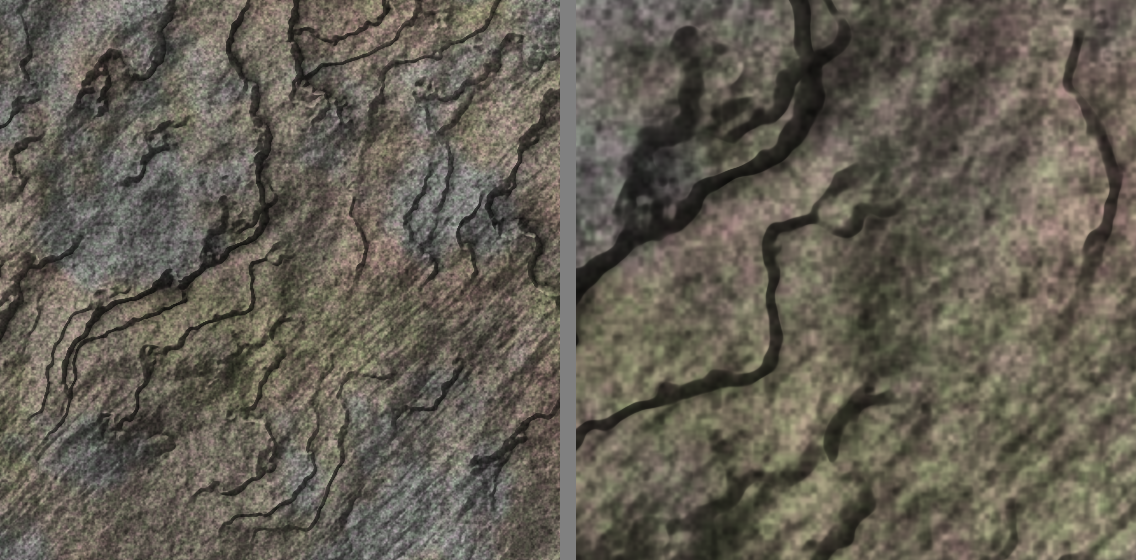
Left, the full canvas; right, a detail of the centre.
Reproduce this texture procedurally as a WebGL 2 fragment shader.

```glsl
#version 300 es
precision highp float;
// A weathered rock face: warped sawtooth ledges, rough lumps and slanted strata
// form a height field, lit from the upper left by finite differences.
// Mineral tints and fine pitted grain are laid over the shaded relief.
uniform vec2 u_resolution;
out vec4 fragColor;

float hash(vec2 cell) {
  uvec2 q = uvec2(ivec2(cell)) * uvec2(1597u, 3812u) + uvec2(7919u, 104u);
  uint n = (q.x ^ (q.y * 40503u)) * 277803u;
  n = (n ^ (n >> 15)) * 73244475u;
  n = (n ^ (n >> 13)) * 40503u;
  return float((n ^ (n >> 16)) & 65535u) / 65535.0;
}

float noise(vec2 p) {
  vec2 i = floor(p), f = fract(p);
  f = f * f * f * (f * (f * 6.0 - 15.0) + 10.0);
  return mix(mix(hash(i), hash(i + vec2(1, 0)), f.x),
             mix(hash(i + vec2(0, 1)), hash(i + vec2(1, 1)), f.x), f.y);
}

float fbm(vec2 p, int octaves) {
  float sum = 0.0, weight = 0.5;
  for (int i = 0; i < octaves; i++) {
    sum += weight * noise(p);
    p = mat2(1.6, 1.2, -1.2, 1.6) * p + 13.7;
    weight *= 0.5;
  }
  return sum;
}

// Slow rise and sudden drop; x is height, y is the shadow at the foot
vec2 ledge(float u, float drop) {
  float f = fract(u);
  float face = smoothstep(1.0 - drop, 1.0, f);
  return vec2(f * (1.0 - face), exp(-9.0 * f) * (1.0 - f) + face);
}

// x is height, y is crevice shadow
vec2 rock(vec2 p) {
  float warp = fbm(p * 3.0 + 4.0, 6) - 0.5;
  float bend = fbm(p * 6.0 + 31.0, 5) - 0.5;

  // Large steep ledges and smaller slanted ones, each fading in and out
  float largeMask = smoothstep(0.3, 0.7, noise(p * 4.5 + 9.0));
  float smallMask = smoothstep(0.4, 0.75, noise(p * 7.0 + 52.0));
  vec2 large = ledge(dot(p, vec2(3.7, -1.4)) + 3.0 * warp, 0.11) * largeMask;
  vec2 small = ledge(dot(p, vec2(7.5, -4.5)) + 3.2 * bend, 0.16) * smallMask;

  // Strata run from lower left to upper right
  vec2 slant = vec2(p.x - p.y, p.x + p.y) + 0.04 * bend;
  float strata = noise(slant * vec2(48.0, 5.0)) + 0.5 * noise(slant * vec2(105.0, 11.0));
  strata *= smoothstep(0.35, 0.7, noise(p * 5.0 + 70.0));

  float height = 0.075 * large.x + 0.032 * small.x + 0.007 * strata
               + 0.13 * fbm(p * 6.0 + 20.0, 6);
  return vec2(height, min(large.y + 0.6 * small.y, 1.0));
}

void main() {
  vec2 p = gl_FragCoord.xy / min(u_resolution.x, u_resolution.y);

  // Relief lighting
  float e = 0.0016;
  vec2 here = rock(p);
  vec2 slope = vec2(rock(p + vec2(e, 0)).x, rock(p + vec2(0, e)).x) - here.x;
  float lit = dot(slope / e, vec2(0.8, -0.65));
  float tone = 0.395 + 0.19 * lit / sqrt(1.0 + lit * lit);

  // Broad weathering and crevice shadow
  tone += 0.2 * (fbm(p * 3.5 + 80.0, 4) - 0.47);
  tone *= 1.0 - 0.5 * here.y;

  // Pitted grain
  float grain = noise(p * 190.0) + noise(p * 320.0 + 5.0) - 1.0;
  float pits = smoothstep(0.6, 0.95, noise(p * 120.0 + 40.0));
  tone *= 1.0 + 0.32 * grain - 0.2 * pits;

  // Mineral tints: warm grey, pink, olive and cool grey
  vec3 tint = vec3(1.05, 0.985, 0.88);
  tint = mix(tint, vec3(1.12, 0.97, 0.87), smoothstep(0.45, 0.8, fbm(p * 6.0 + 60.0, 4)));
  tint = mix(tint, vec3(1.03, 1.01, 0.79), 0.8 * smoothstep(0.45, 0.75, fbm(p * 7.0 + 90.0, 4)));
  tint = mix(tint, vec3(0.99, 0.995, 0.97), smoothstep(0.45, 0.65, fbm(p * 5.0 + 120.0, 4)));
  float fleck = noise(p * 85.0 + 15.0) + noise(p * 170.0 + 25.0) - 1.0;
  tint += fleck * vec3(0.05, -0.05, 0.04);

  fragColor = vec4(clamp(tone * tint, 0.03, 0.9), 1.0);
}
```
